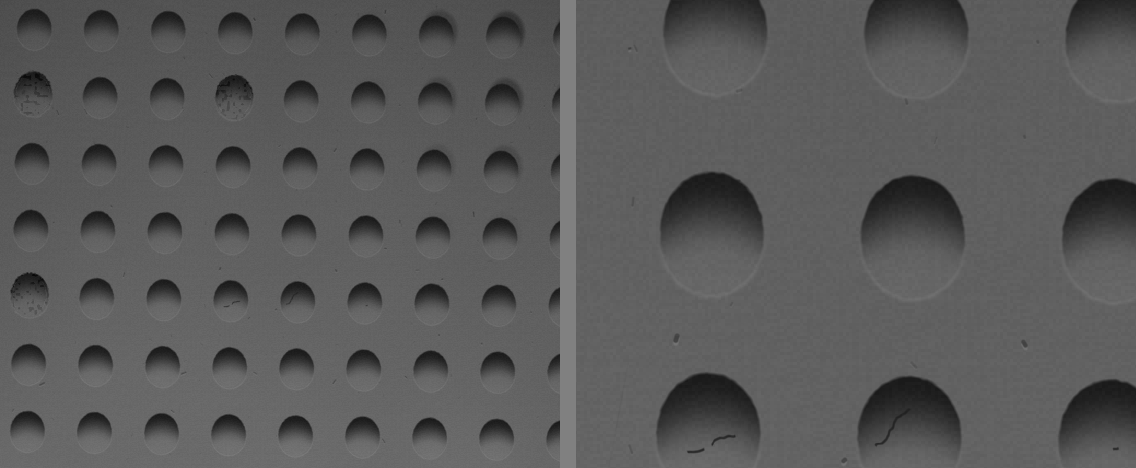
Left: the whole. Right: its middle third, enlarged.
A Shadertoy shader for this pattern:

```glsl
// A grey plate drilled with a slightly tilted grid of round dimples, lit from below.
// Each pixel finds its nearest lattice cell, shades an ellipse there, then adds
// worn rims, cracks, specks, a long scratch and fine grain from hashed noise.

#define PITCH 0.1432                    // dimple spacing, in canvas heights
#define TILT 0.0024                     // sideways drift per dimple
#define FIRST_DIMPLE vec2(0.0732, 0.0623)
#define DIMPLE_RADII vec2(0.0368, 0.0432)
#define PLATE_TOP 0.326
#define PLATE_BOTTOM 0.424
#define SHADOW 0.11
#define RIM_LIGHT 0.05
#define GRAIN 0.022
#define SPECK_CHANCE 0.22
#define SPECK_CELL 0.07

float hash(vec2 p) {
    return fract(sin(dot(p, vec2(127.1, 311.7))) * 43758.5453);
}

float noise(vec2 p) {
    vec2 i = floor(p), f = fract(p);
    f = f * f * (3.0 - 2.0 * f);
    return mix(mix(hash(i), hash(i + vec2(1, 0)), f.x),
               mix(hash(i + vec2(0, 1)), hash(i + vec2(1, 1)), f.x), f.y);
}

float segmentDistance(vec2 p, vec2 a, vec2 b) {
    vec2 ab = b - a;
    return length(p - a - ab * clamp(dot(p - a, ab) / dot(ab, ab), 0.0, 1.0));
}

// 1 inside a shape, 0 outside, with an edge of the given softness
float fill(float d, float soft) {
    return 1.0 - smoothstep(-soft, soft, d);
}

float plateShade(vec2 p, float aspect) {
    float shade = mix(PLATE_TOP, PLATE_BOTTOM, p.y);
    float side = p.x / aspect - 0.47;
    shade -= 0.07 * side * side;
    return shade + 0.014 * (noise(p * 5.0) - 0.5) + 0.006 * (noise(p * vec2(12.0, 260.0)) - 0.5);
}

// Small dark chips, each with a pale lower lip
float specks(vec2 p, float px) {
    vec2 cell = floor(p / SPECK_CELL);
    float chance = hash(cell + 17.0);
    if (chance > SPECK_CHANCE) return 0.0;
    vec2 centre = (cell + 0.2 + 0.6 * vec2(hash(cell + 3.1), hash(cell + 8.7))) * SPECK_CELL;
    float angle = 3.14 * hash(cell + 5.3);
    vec2 reach = vec2(cos(angle), sin(angle)) * 0.005 * hash(cell + 11.9);
    float size = mix(0.0006, 0.0018, hash(cell + 23.0));
    float dark = fill(segmentDistance(p, centre - reach, centre + reach + 1e-5) - size, px);
    vec2 lip = centre + vec2(0.0, 0.002);
    float pale = fill(segmentDistance(p, lip - reach, lip + reach + 1e-5) - size, px);
    return 0.06 * pale * (1.0 - dark) - 0.11 * dark;
}

// Wandering hairline across a dimple floor, steeper in even columns
float crack(vec2 local, vec2 id, float px) {
    if (id.y != 4.0 || abs(id.x - 4.0) > 1.5) return 0.0;
    float odd = mod(id.x, 2.0);
    float angle = mix(0.85, 0.33, odd);
    vec2 q = local - mix(vec2(-0.012, -0.007), vec2(0.002, 0.007), odd);
    float along = q.x * cos(angle) - q.y * sin(angle);
    float across = q.x * sin(angle) + q.y * cos(angle);
    across += 0.0015 * sin(along * 180.0) + 0.002 * (noise(vec2(along * 300.0, id.x)) - 0.5);
    float halfLength = id.x > 4.5 ? 0.004 : 0.018;
    float gap = odd * fill(abs(along + 0.003) - 0.003, px);
    return fill(abs(across) - 0.0009, px) * fill(abs(along) - halfLength, px) * (1.0 - gap);
}

void mainImage(out vec4 fragColor, in vec2 fragCoord) {
    float px = 1.0 / iResolution.y;
    float aspect = iResolution.x * px;
    vec2 p = vec2(fragCoord.x, iResolution.y - fragCoord.y) * px;   // y runs down

    // Nearest dimple of the tilted lattice
    mat2 lattice = mat2(PITCH, TILT, -TILT, PITCH);
    vec2 id = floor(inverse(lattice) * (p - FIRST_DIMPLE) + 0.5);
    vec2 local = p - FIRST_DIMPLE - lattice * id;

    // Plate, specks and the long faint scratch
    float plate = plateShade(p, aspect);
    float shade = plate + specks(p, px) + 0.5 * specks(p * 1.7 + 3.0, px * 1.7);
    float scratch = segmentDistance(p, vec2(0.436, 0.592), vec2(0.374, 0.93));
    shade -= 0.025 * fill(scratch - 0.0005, px) * noise(p * 40.0);

    // Dark smudges up and right of the far top dimples
    float smudge = smoothstep(4.5, 7.0, id.x) * (1.0 - smoothstep(0.0, 4.0, id.y));
    float smudgeRadius = length((local - vec2(0.007, -0.010)) / DIMPLE_RADII);
    shade -= 0.11 * smudge * (1.0 - smoothstep(0.85, 1.2, smudgeRadius));

    // Dimple outline; a few worn ones are wider and rougher
    float worn = mod(id.x, 3.0) == 0.0 && mod(id.y, 3.0) == 1.0 && id.x + id.y < 5.0 ? 1.0 : 0.0;
    vec2 e = (local + vec2(0.0, 0.005 * worn)) / (DIMPLE_RADII * (1.0 + 0.1 * worn));
    float rough = noise(p * 240.0) - 0.5;
    float d = (length(e) - 1.0 + rough * mix(0.025, 0.07, worn)) * DIMPLE_RADII.x;
    float lower = smoothstep(-0.1, 0.9, e.y);
    shade += RIM_LIGHT * lower * exp(-pow((d - 0.0015) / 0.0016, 2.0));

    // Arched shadow on top fading to a lit floor
    float depth = 0.5 + 0.5 * e.y - 0.15 * e.x * e.x + 0.04 + 0.03 * (hash(id) - 0.5);
    float bowl = mix(SHADOW, plate * (0.94 + 0.13 * depth), smoothstep(0.06, 0.72, depth));
    float innerRim = abs(length(e * vec2(1.0, 0.92)) - 0.87 + 0.1 * rough);
    bowl += 0.09 * worn * fill(innerRim - 0.015, 0.025) * noise(p * 90.0) * smoothstep(0.3, 0.8, abs(e.x));
    bowl -= 0.07 * worn * smoothstep(0.62, 0.8, noise(p * 170.0));
    bowl = mix(bowl, 0.13, 0.85 * crack(local, id, px));
    shade = mix(shade, bowl, fill(d, max(px, 0.0013)));

    shade += GRAIN * (hash(floor(p * 428.0)) - 0.5);
    fragColor = vec4(vec3(shade), 1.0);
}
```
